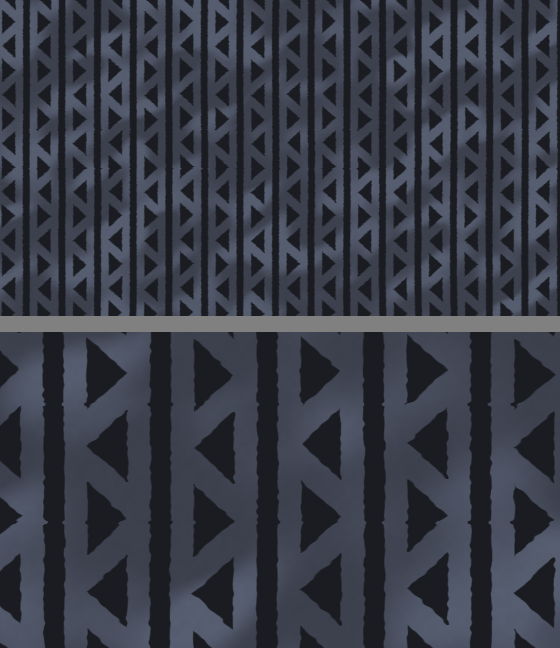
Top: the whole. Bottom: its middle third, enlarged.
A WebGL 1 fragment shader for this pattern:

```glsl
precision highp float;
// Upright lattice girders: dark gaps part the columns, and triangular holes
// that point right and left in turn leave zigzag struts between two rails.
// Distance functions cut the holes; slanted noise smears the steel with soot.

uniform vec2 u_resolution;

float hash(vec2 p) {
  return fract(sin(dot(p, vec2(127.1, 311.7))) * 43758.5453);
}

float noise(vec2 p) {
  vec2 i = floor(p);
  vec2 f = fract(p);
  f = f * f * (3.0 - 2.0 * f);
  return mix(mix(hash(i), hash(i + vec2(1.0, 0.0)), f.x),
             mix(hash(i + vec2(0.0, 1.0)), hash(i + vec2(1.0, 1.0)), f.x), f.y);
}

// Isosceles triangle, centred, with its upright side left and its tip right.
float triangleDistance(vec2 p, vec2 halfSize) {
  vec2 slopeNormal = normalize(vec2(halfSize.y, 2.0 * halfSize.x));
  float slope = dot(vec2(p.x - halfSize.x, abs(p.y)), slopeNormal);
  return max(-p.x - halfSize.x, slope);
}

// Soot coverage: long streaks rising to the right over broader blotches.
float sootAmount(vec2 p) {
  p += 0.35 * vec2(noise(p * 1.1 + 7.0), noise(p * 1.1 + 31.0));
  vec2 along = vec2(0.9, -0.44);
  vec2 across = vec2(0.44, 0.9);
  float streaks = noise(vec2(dot(p, along) * 0.75, dot(p, across) * 1.9));
  float blotches = noise(p * vec2(1.5, 1.0) + 53.0);
  return smoothstep(0.31, 0.65, 0.65 * streaks + 0.35 * blotches);
}

// Thin horizontal slip, as a falloff around one height.
float slipLine(float y, float height) {
  return 1.0 - smoothstep(0.008, 0.024, abs(y - height));
}

void main() {
  // One unit is the column pitch; y runs down from the top edge.
  float unitsPerHeight = 8.871;
  float pixel = unitsPerHeight / u_resolution.y;
  vec2 p = gl_FragCoord.xy * pixel;
  p.y = unitsPerHeight - p.y;

  // Columns, slightly wavering, with two faint slips across them.
  float x = p.x - 0.739 + 0.02 * (noise(p * vec2(0.7, 0.9)) - 0.5);
  float column = floor(x);
  float slips = slipLine(p.y, 3.634) + slipLine(p.y, 4.74);
  x = fract(x) - 0.5 + slips * 0.06 * (hash(vec2(column, 5.0)) - 0.5);

  // Holes, every other one mirrored, each column a little out of step.
  float rowPitch = 0.681;
  float columnShift = 0.06 * (hash(vec2(column, 19.0)) - 0.5);
  float row = (p.y - 0.616 + columnShift) / rowPitch + 0.5;
  float facing = 1.0 - 2.0 * mod(floor(row), 2.0);
  vec2 cell = vec2(x * facing, (fract(row) - 0.5) * rowPitch);
  float hole = triangleDistance(cell, vec2(0.187, 0.338));

  // Gaps between girders, joined to the holes and given ragged edges.
  float gap = 0.404 - abs(x);
  float opening = min(hole, gap) + 0.024 * (noise(p * vec2(9.0, 22.0)) - 0.5);
  float metal = smoothstep(-pixel, pixel, opening);

  // Sooty steel over the dark background.
  vec3 steel = mix(vec3(0.335, 0.365, 0.437), vec3(0.238, 0.252, 0.303), sootAmount(p));
  steel *= 0.985 + 0.03 * noise(p * 18.0);
  vec3 background = vec3(0.10, 0.11, 0.13);
  gl_FragColor = vec4(mix(background, steel, metal), 1.0);
}
```
